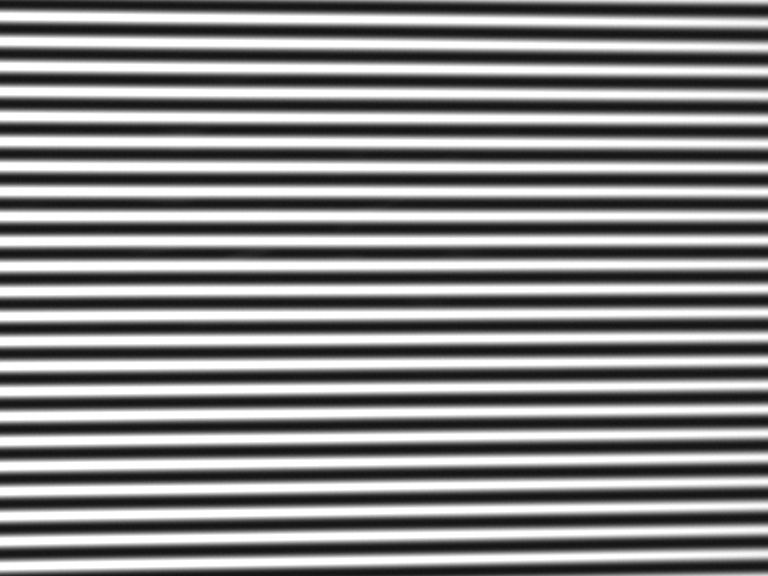
A Shadertoy shader for this pattern:

```glsl
// Soft black and white bands, about 23 down the canvas, fanning slightly together to the right.
// Each band is a cosine wave pushed through an exposure curve that clips to white;
// uneven light, faint smudges and fine grain are laid over it with gradient noise.

const float TAU = 6.28318531;

// Band geometry in canvas heights, measured down from the top edge
const float PERIOD_LEFT  = 0.0434;
const float PERIOD_RIGHT = 0.0419;
const float FIRST_LEFT   = 0.0069;  // centre of the first dark band
const float FIRST_RIGHT  = 0.0191;
const float WAVER        = 0.012;   // drift of the bands, in periods

// Tone
const float BLACK_LEVEL = 0.088;
const float CONTRAST    = 1.03;
const float TONE_GAMMA  = 1.35;     // above 1 widens the dark bands
const float LIGHT_LEFT  = 1.12;
const float LIGHT_RIGHT = 0.90;
const float VIGNETTE    = 0.06;

// Wear
const float SMUDGE = 0.07;
const float GRAIN  = 0.018;
const float GRAIN_SCALE = 210.0;

vec2 hashGradient(vec2 cell) {
    vec3 p = fract(cell.xyx * vec3(0.1031, 0.1030, 0.0973));
    p += dot(p, p.yzx + 33.33);
    float angle = TAU * fract((p.x + p.y) * p.z);
    return vec2(cos(angle), sin(angle));
}

float gradientNoise(vec2 p) {
    vec2 i = floor(p);
    vec2 f = p - i;
    vec2 u = f * f * f * (f * (f * 6.0 - 15.0) + 10.0);
    float a = dot(hashGradient(i), f);
    float b = dot(hashGradient(i + vec2(1, 0)), f - vec2(1, 0));
    float c = dot(hashGradient(i + vec2(0, 1)), f - vec2(0, 1));
    float d = dot(hashGradient(i + vec2(1, 1)), f - vec2(1, 1));
    return mix(mix(a, b, u.x), mix(c, d, u.x), u.y);
}

// 0 at the centre of a dark band, 1 at the centre of a light band
float bandWave(vec2 uv) {
    float down   = 1.0 - uv.y;
    float first  = mix(FIRST_LEFT, FIRST_RIGHT, uv.x);
    float period = mix(PERIOD_LEFT, PERIOD_RIGHT, uv.x);
    float phase  = (down - first) / period;
    phase += WAVER * gradientNoise(uv * vec2(3.0, 9.0));
    return 0.5 - 0.5 * cos(TAU * phase);
}

// Light falls off to the right and toward the corners
float lighting(vec2 uv) {
    vec2 fromCentre = 2.0 * uv - 1.0;
    float corner = dot(fromCentre, fromCentre) * 0.5;
    return mix(LIGHT_LEFT, LIGHT_RIGHT, uv.x) - VIGNETTE * corner * corner;
}

// Sparse slanted streaks, strongest above the middle
float smudges(vec2 p, vec2 uv) {
    vec2 slanted = vec2(p.x + p.y, p.y - 0.18 * p.x);
    float streak = smoothstep(0.2, 0.6, gradientNoise(slanted * vec2(7.0, 26.0)));
    vec2 offset = (uv - vec2(0.35, 0.64)) / vec2(0.3, 0.25);
    return streak * exp(-dot(offset, offset));
}

void mainImage(out vec4 fragColor, in vec2 fragCoord) {
    vec2 uv = fragCoord / iResolution.xy;
    vec2 p  = fragCoord / iResolution.y;

    // Bands through the exposure curve
    float wave = bandWave(uv);
    float tone = BLACK_LEVEL + CONTRAST * lighting(uv) * pow(wave, TONE_GAMMA);

    // Wear shows mainly on the dark bands
    tone += SMUDGE * smudges(p, uv) * (1.0 - wave);
    tone += GRAIN * gradientNoise(p * GRAIN_SCALE);

    fragColor = vec4(vec3(clamp(tone, 0.0, 1.0)), 1.0);
}
```
